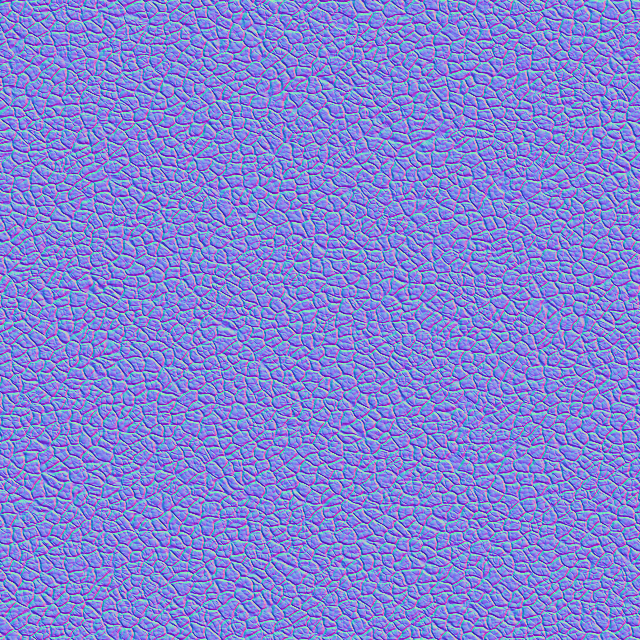
A WebGL 1 fragment shader for this texture map:

```glsl
precision highp float;
// Tangent-space normal map of fine-grained leather: thin creases around rough, flat-topped cells.

uniform vec2 u_resolution;

const vec2  CELLS         = vec2(47.0, 54.0);   // main grain cells across the canvas
const vec2  WRINKLES      = vec2(82.0, 94.0);   // patchy secondary creases
const vec2  PEBBLES       = vec2(138.0, 160.0); // fine roughness on the cell tops
const float CREASE_WIDTH  = 0.23;
const float CREASE_DEPTH  = 0.0034;
const float WRINKLE_WIDTH = 0.28;
const float WRINKLE_DEPTH = 0.0010;
const float PEBBLE_HEIGHT = 0.0025;
const float JITTER        = 1.0;
const float SAMPLE_STEP   = 0.0010;             // slope sampling radius, canvas units
const vec2  SLOPE_GAIN    = vec2(0.95, 1.05);
const vec2  TILT          = vec2(0.03, 0.06);   // overall lean of the surface
const float BLUE_GAIN     = 0.925;

vec2 hash2(vec2 p) {
  vec2 q = vec2(dot(p, vec2(127.1, 311.7)), dot(p, vec2(269.5, 183.3)));
  return fract(sin(q) * 43758.55);
}

// Distances to the nearest and second nearest feature point.
vec2 cellular(vec2 p) {
  vec2 base = floor(p);
  vec2 f = p - base;
  vec2 nearest = vec2(8.0);
  for (int j = -1; j <= 1; j++) {
    for (int i = -1; i <= 1; i++) {
      vec2 offset = vec2(float(i), float(j));
      vec2 point = offset + 0.5 + JITTER * (hash2(base + offset) - 0.5);
      float d = length(point - f);
      nearest.y = min(nearest.y, max(nearest.x, d));
      nearest.x = min(nearest.x, d);
    }
  }
  return nearest;
}

// Layered sines bend the cell walls, broadly and then finely.
vec2 warp(vec2 p) {
  vec2 broad = sin(p.yx * vec2(0.83, 0.71) + 1.7 * sin(p * 0.37 + vec2(0.4, 2.1)));
  vec2 fine = sin(p.yx * vec2(5.3, 4.7) + 2.0 * sin(p * 1.9 + vec2(1.3, 0.2)));
  return p + 0.22 * broad + 0.065 * fine;
}

// Slow patchy variation over the hide, from -1 to 1.
float patches(vec2 p) {
  float s = sin(p.x * 61.0 + 2.0 * sin(p.y * 37.0));
  return s * sin(p.y * 67.0 + 2.0 * sin(p.x * 43.0));
}

float leatherHeight(vec2 uv) {
  vec2 grain = cellular(warp(uv * CELLS));
  vec2 wrinkle = cellular(warp(uv * WRINKLES + 19.3));
  float pebble = cellular(warp(uv * PEBBLES + 47.1)).x;
  float patchy = patches(uv);

  float top = smoothstep(0.0, CREASE_WIDTH, grain.y - grain.x);
  float fold = smoothstep(0.0, WRINKLE_WIDTH, wrinkle.y - wrinkle.x);
  float height = CREASE_DEPTH * (1.0 + 0.2 * patchy) * top;
  height += WRINKLE_DEPTH * (1.0 - 0.8 * patchy) * fold;
  height -= PEBBLE_HEIGHT * pebble * pebble;
  return height;
}

void main() {
  vec2 uv = gl_FragCoord.xy / u_resolution;

  // Central differences turn the height field into slopes.
  vec2 e = vec2(SAMPLE_STEP, 0.0);
  vec2 slope = vec2(leatherHeight(uv + e.xy) - leatherHeight(uv - e.xy),
                    leatherHeight(uv + e.yx) - leatherHeight(uv - e.yx));
  slope *= SLOPE_GAIN / (2.0 * SAMPLE_STEP);

  // Encode the unit normal as colour.
  vec3 normal = normalize(vec3(TILT - slope, 1.0));
  vec3 color = normal * 0.5 + 0.5;
  color.b *= BLUE_GAIN;
  gl_FragColor = vec4(color, 1.0);
}
```
